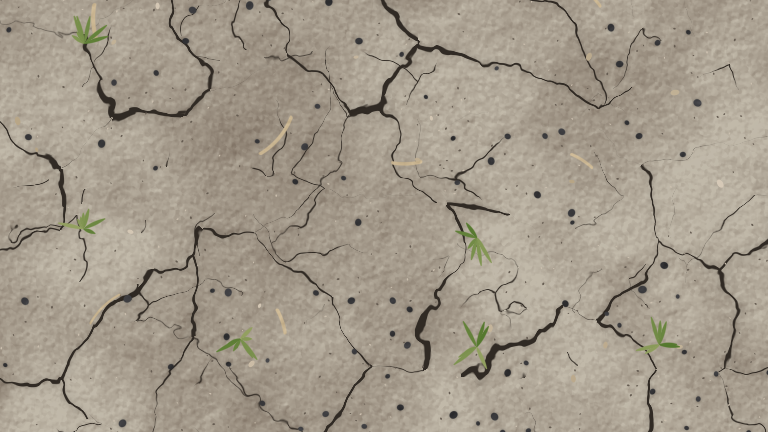
A Shadertoy shader for this texture:

```glsl
// Dry cracked clay scattered with dark seeds, pebbles, straws and small green sprouts

const vec3 LIGHT_CLAY = vec3(0.71, 0.675, 0.615);
const vec3 DARK_CLAY = vec3(0.53, 0.48, 0.425);
const vec3 CRACK = vec3(0.19, 0.165, 0.14);
const vec3 SEED = vec3(0.21, 0.21, 0.22);
const vec3 PEBBLE = vec3(0.84, 0.79, 0.72);
const vec3 STRAW = vec3(0.79, 0.71, 0.57);
const vec3 DEEP_LEAF = vec3(0.33, 0.47, 0.18);
const vec3 PALE_LEAF = vec3(0.58, 0.63, 0.38);

float hash1(vec2 p) {
    vec3 q = fract(vec3(p.xyx) * 0.1031);
    q += dot(q, q.yzx + 33.33);
    return fract((q.x + q.y) * q.z);
}

vec2 hash2(vec2 p) {
    return vec2(hash1(p + 11.3), hash1(p + vec2(57.2, 31.7)));
}

vec2 heading(float angle) {
    return vec2(cos(angle), sin(angle));
}

// Smooth cellular noise: random cell values blended by distance
float cellNoise(vec2 p) {
    vec2 id = floor(p), f = p - id;
    float sum = 0.0, total = 0.0;
    for (int y = -1; y <= 1; y++)
    for (int x = -1; x <= 1; x++) {
        vec2 g = vec2(x, y);
        vec2 r = g + hash2(id + g) - f;
        float w = exp(-6.0 * dot(r, r));
        sum += w * hash1(id + g);
        total += w;
    }
    return sum / total;
}

float clods(vec2 p) {
    return 0.5 * cellNoise(p * 17.0) + 0.3 * cellNoise(p * 43.0 + 7.0)
         + 0.2 * cellNoise(p * 105.0 + 19.0);
}

vec2 warp(vec2 p, float freq, float amount) {
    return amount * (vec2(cellNoise(p * freq), cellNoise(p * freq + 43.7)) - 0.5);
}

// Distance to the nearest cell border, and a random value for that border
vec2 cellBorder(vec2 p) {
    vec2 id = floor(p), f = p - id, nearCell = vec2(0), nearVec = vec2(0);
    float best = 9.0;
    for (int y = -1; y <= 1; y++)
    for (int x = -1; x <= 1; x++) {
        vec2 g = vec2(x, y), r = g + hash2(id + g) - f;
        if (dot(r, r) < best) { best = dot(r, r); nearCell = g; nearVec = r; }
    }
    vec2 border = vec2(9.0, 0.0);
    for (int y = -2; y <= 2; y++)
    for (int x = -2; x <= 2; x++) {
        vec2 g = nearCell + vec2(x, y), r = g + hash2(id + g) - f, across = r - nearVec;
        if (dot(across, across) < 1e-5) continue;
        float d = dot(0.5 * (nearVec + r), normalize(across));
        if (d < border.x) border = vec2(d, hash1(2.0 * id + nearCell + g + 5.0));
    }
    return border;
}

// Signed distance to scattered rounded grains, and a random value for the grain
vec2 scatter(vec2 p, float scale, float chance, float radius, float stretch, float seed) {
    vec2 id = floor(p * scale), found = vec2(9.0, 0.0);
    for (int y = -1; y <= 1; y++)
    for (int x = -1; x <= 1; x++) {
        vec2 cell = id + vec2(x, y), key = cell + seed;
        float cluster = 1.0 + 0.7 * sin(cell.x * 0.9 + seed) * sin(cell.y * 0.8 + 1.0);
        if (hash1(key) > chance * cluster) continue;
        vec2 q = p - (cell + hash2(key + 3.0)) / scale;
        vec2 axis = heading(6.28 * hash1(key + 8.0));
        q = vec2(dot(q, axis), dot(q, vec2(-axis.y, axis.x)) * stretch);
        float d = length(q) - radius * mix(0.6, 1.25, hash1(key + 14.0));
        if (d < found.x) found = vec2(d, hash1(key + 21.0));
    }
    return found;
}

// Tapered blade from the origin to tip
float blade(vec2 p, vec2 tip, float width) {
    float h = clamp(dot(p, tip) / dot(tip, tip), 0.0, 1.0);
    return length(p - tip * h) - width * (0.3 + 2.8 * h * (1.0 - h));
}

float straw(vec2 p, float scale, float chance) {
    vec2 id = floor(p * scale), key = id + 71.0;
    if (hash1(key) > chance) return 9.0;
    vec2 q = p - (id + 0.25 + 0.5 * hash2(key + 4.0)) / scale;
    vec2 axis = heading(6.28 * hash1(key + 9.0));
    float along = dot(q, axis), halfLength = mix(0.025, 0.055, hash1(key + 2.0));
    float bend = dot(q, vec2(-axis.y, axis.x)) + 3.0 * along * along;
    return length(vec2(max(abs(along) - halfLength, 0.0), bend)) - mix(0.0012, 0.005, hash1(key + 6.0));
}

// Fan of leaves; returns signed distance and leaf tint
vec2 sprout(vec2 p, float scale, float chance) {
    vec2 id = floor(p * scale), key = id + 133.0, found = vec2(9.0, 0.0);
    if (hash1(key) > chance) return found;
    vec2 q = p - (id + 0.27 + 0.46 * hash2(key + 5.0)) / scale;
    float facing = 6.28 * hash1(key + 12.0);
    for (int i = 0; i < 7; i++) {
        vec2 rnd = hash2(key + float(i) * 7.3);
        vec2 tip = heading(facing + 4.2 * (rnd.x - 0.5)) * mix(0.022, 0.068, rnd.y);
        float d = blade(q, tip, 0.0045);
        if (d < found.x) found = vec2(d, rnd.x);
    }
    return found;
}

void paint(inout vec3 color, vec3 coat, float d, float soft) {
    color = mix(color, coat, 1.0 - smoothstep(-soft, soft, d));
}

void paintCrack(inout vec3 color, vec2 p, float scale, float width, float soft) {
    float d = cellBorder(p * scale).x / scale;
    color *= 1.0 - 0.16 * min(width / 0.004, 1.0) * exp(-d / 0.009);
    float cover = 1.0 - smoothstep(-soft, soft, d - width);
    color = mix(color, CRACK, cover * clamp(1.6 * width / soft, 0.0, 1.0));
}

void mainImage(out vec4 fragColor, in vec2 fragCoord) {
    vec2 p = fragCoord / iResolution.y + 2.0;
    float soft = 0.8 / iResolution.y;

    // Clay tone with broad stains and raking light on the clods
    float relief = clods(p) - clods(p + vec2(-0.003, 0.005));
    float tone = 0.7 + 0.85 * (cellNoise(p * 2.6) - 0.5) + 0.5 * (cellNoise(p * 8.0) - 0.5);
    tone += 1.5 * relief + 0.4 * (cellNoise(p * 130.0) - 0.5);
    vec3 color = mix(DARK_CLAY, LIGHT_CLAY, clamp(tone, -0.5, 1.25));

    // Wide cracks between plates, then broken hairlines inside them
    vec2 jagged = p + warp(p, 4.0, 0.11) + warp(p, 15.0, 0.035) + warp(p, 48.0, 0.011);
    float gap = 0.2 + 1.2 * cellNoise(p * 10.0);
    float plateWidth = 0.005 * gap * smoothstep(0.1, 0.85, cellBorder(jagged * 3.3).y);
    paintCrack(color, jagged, 3.3, plateWidth, soft);
    vec2 fine = jagged + 9.0;
    float hairWidth = 0.0016 * gap * smoothstep(0.5, 0.8, cellBorder(fine * 7.0).y);
    hairWidth *= smoothstep(0.4, 0.6, cellNoise(p * 5.0 + 3.0));
    paintCrack(color, fine, 7.0, hairWidth, soft);

    // Crumbs, pebbles and seeds
    paint(color, DARK_CLAY * 0.75, scatter(p, 34.0, 0.12, 0.0024, 1.4, 17.0).x, soft);
    paint(color, PEBBLE * 0.95, scatter(p, 30.0, 0.06, 0.0022, 1.5, 29.0).x, soft);
    vec2 pebble = scatter(p, 9.0, 0.12, 0.0085, 1.6, 41.0);
    paint(color, mix(STRAW * 0.9, PEBBLE, pebble.y), pebble.x, soft);
    vec2 seed = scatter(p, 14.0, 0.25, 0.008, 1.15, 53.0);
    color *= 1.0 - 0.15 * exp(-max(seed.x, 0.0) / 0.003);
    paint(color, SEED * (0.85 + 0.35 * seed.y + relief), seed.x, soft);

    // Straws and sprouts
    paint(color, STRAW + 0.3 * relief, straw(p, 2.5, 0.35), soft);
    vec2 leaf = sprout(p, 3.0, 0.42);
    paint(color, mix(DEEP_LEAF, PALE_LEAF, leaf.y), leaf.x, soft);

    fragColor = vec4(clamp(color, 0.0, 1.0), 1.0);
}
```
